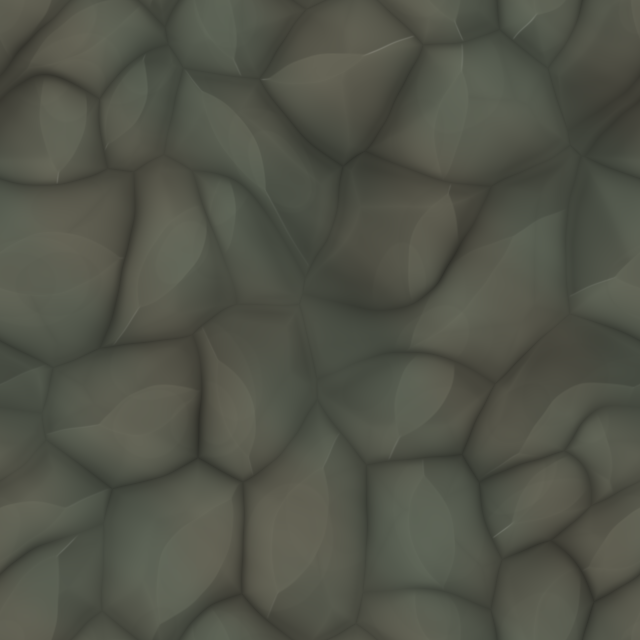
Give the GLSL for this texture, as a Shadertoy shader.

```glsl
// Seamless wall of mossy, soft-lit boulders with flat lens-shaped tops and thin ridges.

#define GRID 5.0          // stones per side, whole number
#define JITTER 0.9        // scatter of stone centres
#define STRETCH 0.16      // elongation of stones
#define SIZE_SPREAD 0.4   // difference between large and small stones
#define WARP 0.010        // waviness of outlines
#define BASE_TONE 0.370   // brightness of open stone faces
#define CREASE_DEPTH 0.122
#define RIDGE_GLOW 0.10
#define FACET_GLOW 0.042  // contrast of the angular flanks
#define CHIP_GLOW 0.018   // contrast of the rounded chips
#define SEED 29.0

const float TAU = 6.2831853;
const vec3 MOSS_TINT = vec3(0.94, 1.005, 0.87);
const vec3 EARTH_TINT = vec3(1.005, 0.995, 0.855);
const vec3 RIDGE_TINT = vec3(0.97, 0.97, 1.0);

struct Stone {
    vec2 local;    // x runs along the ridge, y across it
    vec4 rnd;
    float flank;   // random value of the neighbour this flank faces
    float border;  // zero in the creases
    float corner;  // zero where two flanks meet
};

vec4 hash4(vec2 id) {
    vec4 p = fract((id + SEED).xyxy * vec4(0.1031, 0.1030, 0.0973, 0.1099));
    p += dot(p, p.wzxy + 33.33);
    return fract((p.xxyz + p.yzzw) * p.zywx);
}

// Whole cell index, wrapped exactly
vec2 wrapCell(vec2 id) {
    return floor(mod(id + 0.5, GRID));
}

// Layered sines with whole frequencies, so they wrap
float waves(vec2 p, float phase) {
    p *= TAU;
    return 0.5 * sin(p.x + 2.0 * p.y + phase)
         + 0.3 * sin(3.0 * p.x - 2.0 * p.y + 2.3 * phase)
         + 0.2 * sin(4.0 * p.x + 5.0 * p.y + 4.1 * phase);
}

// Cellular noise with a turned, stretched metric for each stone
Stone findStone(vec2 p) {
    Stone stone = Stone(vec2(0.0), vec4(0.0), 0.0, 0.0, 0.0);
    vec2 cell = floor(p * GRID);
    vec3 near = vec3(9.0);
    for (int y = -3; y <= 3; y++)
    for (int x = -3; x <= 3; x++) {
        vec2 id = cell + vec2(x, y);
        vec4 rnd = hash4(wrapCell(id));
        vec2 offset = p * GRID - id - 0.5 - JITTER * (rnd.xy - 0.5);
        float angle = 1.15 + 2.1 * (rnd.z - 0.5);
        vec2 axis = vec2(cos(angle), sin(angle));
        vec2 local = vec2(dot(offset, axis), dot(offset, vec2(-axis.y, axis.x)));
        local *= vec2(1.0 - STRETCH, 1.0 + STRETCH);
        float dist = length(local) - SIZE_SPREAD * rnd.w;
        if (dist < near.x) {
            near = vec3(dist, near.xy);
            stone.flank = stone.rnd.x;
            stone.local = local;
            stone.rnd = rnd;
        } else if (dist < near.y) {
            near = vec3(near.x, dist, near.y);
            stone.flank = rnd.x;
        } else {
            near.z = min(near.z, dist);
        }
    }
    stone.border = near.y - near.x;
    stone.corner = near.z - near.y;
    return stone;
}

// Faint overlapping chips: crisp on the rim, fading inwards
float chips(Stone stone, float soft) {
    float sum = 0.0;
    for (int i = 0; i < 4; i++) {
        vec4 rnd = hash4(floor(stone.rnd.xy * 90.0) + float(i) * 7.0);
        float d = length(stone.local - 0.9 * (rnd.xy - 0.5)) - 0.18 - 0.3 * rnd.z;
        sum += (rnd.w - 0.4) * (1.0 - smoothstep(-soft, soft, d)) * exp(min(d, 0.0) * 6.0);
    }
    return sum;
}

void mainImage(out vec4 fragColor, in vec2 fragCoord) {
    vec2 uv = fragCoord / iResolution.xy;
    float soft = GRID * max(0.0022, 1.0 / iResolution.y);
    vec2 bent = uv + WARP * vec2(waves(uv, 0.7), waves(uv.yx, 2.9));
    bent += 0.2 * WARP * vec2(waves(3.0 * uv, 1.9), waves(3.0 * uv.yx, 0.4));
    Stone stone = findStone(bent + 0.5 / GRID);
    vec4 rnd = stone.rnd;

    // Flat lens on top of the stone, with a gently curved ridge
    float along = stone.local.x + 0.2 * (rnd.y - 0.5);
    float across = stone.local.y + 0.14 * (rnd.x - 0.5) + 0.6 * (rnd.w - 0.5) * along * along;
    float halfLength = 0.28 + 0.22 * rnd.w;
    float halfWidth = halfLength * (0.35 + 0.25 * rnd.x);
    float t = along / halfLength;
    float slope = 2.0 * halfWidth * t / halfLength;
    float lens = (abs(across) - halfWidth * (1.0 - t * t)) / sqrt(1.0 + slope * slope);
    float top = 1.0 - smoothstep(-soft, soft, lens);

    // Ridge running from the lens tips towards the crease
    float beyond = abs(along) - halfLength;
    float offRidge = across / (0.8 * soft);
    float ridge = exp(-min(offRidge * offRidge, 30.0)) * smoothstep(-0.04, 0.05, beyond)
                * exp(-1.5 * max(beyond, 0.0)) * smoothstep(0.0, 0.05, stone.border);
    float side = offRidge / sqrt(1.0 + offRidge * offRidge) * exp(-3.0 * abs(across));

    // Face shading, faded out before it meets the next stone
    float flank = (stone.flank - 0.5) * (1.0 - exp(-stone.corner / 0.07));
    float faces = 0.018 * top - 0.03 * smoothstep(0.0, 0.5, lens);
    faces += (1.0 - top) * (0.022 * side * sign(rnd.z - 0.4) + FACET_GLOW * flank);
    faces += 0.01 * exp(-abs(lens) / soft) + CHIP_GLOW * chips(stone, soft);
    float tone = BASE_TONE + faces * smoothstep(0.0, 0.12, stone.border);

    // Soft uneven creases, broad light and fine mottling
    float depth = CREASE_DEPTH * (1.0 + 0.4 * waves(uv.yx, 2.2));
    tone -= depth * (0.78 * exp(-5.5 * stone.border) + 0.22 * exp(-20.0 * stone.border));
    tone += 0.018 * waves(uv, 4.4);
    tone += 0.008 * waves(3.0 * bent + 0.08 * waves(uv, 1.2), 5.5);

    float earth = smoothstep(-0.8, 0.8, waves(uv.yx, 1.6));
    vec3 color = tone * mix(MOSS_TINT, EARTH_TINT, earth);
    color += RIDGE_GLOW * rnd.y * ridge * RIDGE_TINT;
    fragColor = vec4(color, 1.0);
}
```
